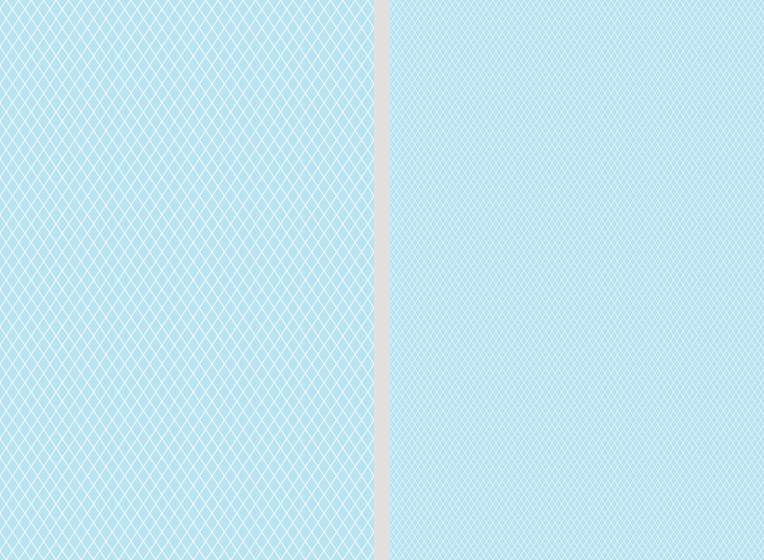
Left: one tile. Right: repeated 2 by 2.
This pattern is drawn by a WebGL 2 fragment shader. Its source:

```glsl
#version 300 es
precision highp float;
// Pale blue ground crossed by two families of thin white diagonal lines,
// forming a lattice of upright diamonds. Each family is a periodic distance
// in lattice units, with its line coverage integrated over one pixel.

uniform vec2 u_resolution;
out vec4 fragColor;

const vec2 REPEATS = vec2(30.0, 30.0);       // whole diamonds across and down
const float LINE_WIDTH = 0.076;              // share of the gap between lines
const float LINE_PHASE = 0.5;                // crossings at mid-cell on the lower edge
const float FILTER_PIXELS = 1.1;             // softness of the edges
const vec3 GROUND = vec3(0.722, 0.890, 0.949);
const vec3 LINE_COLOR = vec3(1.0);

// Distance to the nearest whole number.
float latticeDistance(float t) {
    return abs(fract(t + 0.5) - 0.5);
}

// Part of the filter window that a line covers.
float lineCoverage(float t, float window) {
    float d = latticeDistance(t);
    float halfLine = 0.5 * LINE_WIDTH;
    float low = max(d - 0.5 * window, -halfLine);
    float high = min(d + 0.5 * window, halfLine);
    return clamp((high - low) / window, 0.0, 1.0);
}

void main() {
    vec2 cell = gl_FragCoord.xy / u_resolution * REPEATS;

    // One pixel measured across the lines.
    float window = FILTER_PIXELS * length(REPEATS / u_resolution);

    // Rising and falling diagonals, joined without doubling at crossings.
    float falling = lineCoverage(cell.x + cell.y + LINE_PHASE, window);
    float rising = lineCoverage(cell.x - cell.y + LINE_PHASE, window);
    float lines = 1.0 - (1.0 - falling) * (1.0 - rising);

    fragColor = vec4(mix(GROUND, LINE_COLOR, lines), 1.0);
}
```
